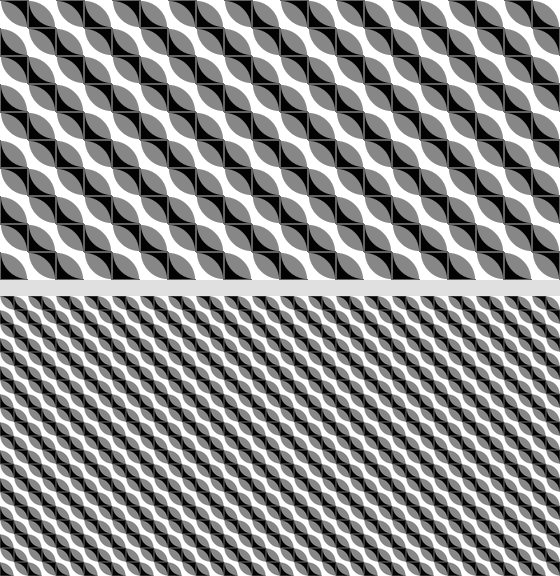
Top, the tile; bottom, the same tile 2 across and 2 down.
Reproduce this pattern procedurally as a Shadertoy shader.

```glsl
// Diagonal chains of grey leaves between white and black wavy bands.
// Each square cell holds a leaf cut from two circles; a checkerboard of
// half turns joins the black corners, and a thin line marks their edges.

#define COLUMNS 20.0
#define ROWS 10.0
#define LEAF_RADIUS 0.968
#define LINE_WIDTH 0.068
#define LEAF_COLOR vec3(0.53)
#define LIGHT_COLOR vec3(1.0)
#define DARK_COLOR vec3(0.01)
#define LINE_COLOR vec3(0.40)

// Coverage of the region where the signed distance is negative
float coverage(float dist, float pixel) {
    return clamp(0.5 - dist / pixel, 0.0, 1.0);
}

// Leaf from the upper left to the lower right corner of the unit cell
float leafDistance(vec2 p) {
    return max(length(p), length(1.0 - p)) - LEAF_RADIUS;
}

// Line along the right and top edges, which border the dark corner
float lineDistance(vec2 p) {
    return min(1.0 - p.x, 1.0 - p.y) - 0.5 * LINE_WIDTH;
}

// Half plane above the diagonal of the leaf
float darkSideDistance(vec2 p) {
    return (1.0 - p.x - p.y) * inversesqrt(2.0);
}

void mainImage(out vec4 fragColor, in vec2 fragCoord) {
    vec2 grid = fragCoord / iResolution.xy * vec2(COLUMNS, ROWS);
    float pixel = ROWS / iResolution.y;
    vec2 cell = floor(grid);
    vec2 p = fract(grid);

    // Half turn of every other cell, counted from the top row
    float turned = mod(cell.x + ROWS - 1.0 - cell.y, 2.0);
    p = mix(p, 1.0 - p, turned);

    // Bands, then leaf, then line
    vec3 color = mix(LIGHT_COLOR, DARK_COLOR, coverage(darkSideDistance(p), pixel));
    color = mix(color, LEAF_COLOR, coverage(leafDistance(p), pixel));
    color = mix(color, LINE_COLOR, coverage(lineDistance(p), pixel));

    fragColor = vec4(color, 1.0);
}
```
